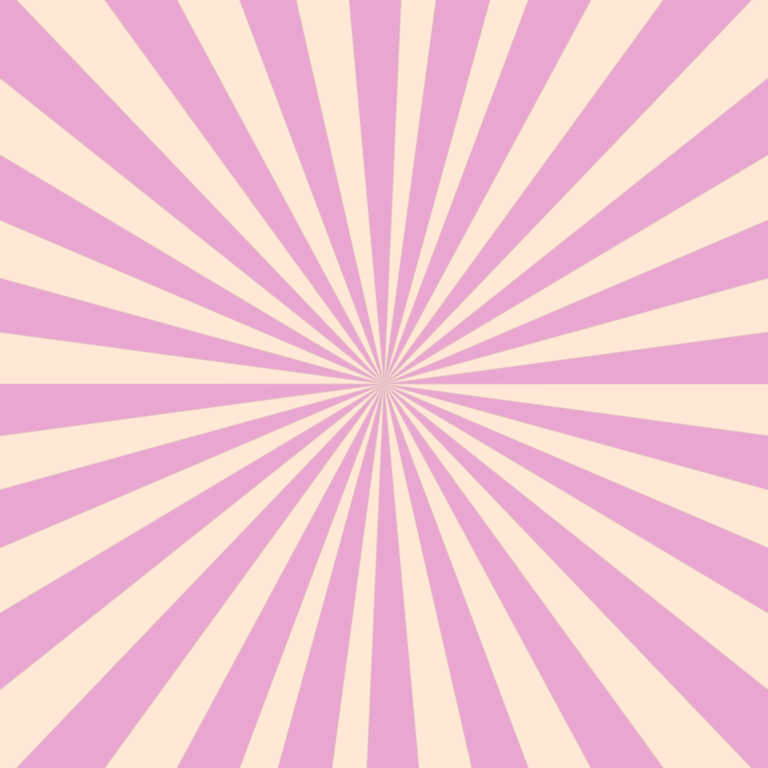
Reproduce this background procedurally as a Shadertoy shader.

```glsl
// Signed distance to the nearest ray edge, positive inside a ray
float rayDistance(vec2 p) {
    // Both half turns share the same fan of twelve rays
    float angle = mod(degrees(atan(p.y, p.x)), 180.0);
    float rayWidth = 7.714;

    // Mirror about the narrow-gapped ray, then repeat the even rays
    float fromAxis = abs(angle - 78.43);
    float evenOffset = mod(fromAxis - 12.89 + rayWidth, 2.0 * rayWidth) - rayWidth;
    float offset = fromAxis < 6.445 ? fromAxis : abs(evenOffset);

    return length(p) * sin(radians(0.5 * rayWidth - offset));
}

void mainImage(out vec4 fragColor, in vec2 fragCoord) {
    vec2 p = (fragCoord - 0.5 * iResolution.xy) / iResolution.y;
    vec3 cream = vec3(1.0, 0.91, 0.84);
    vec3 pink = vec3(0.91, 0.65, 0.82);

    // Flat rays with softened borders
    float softness = max(0.0017, 0.8 / iResolution.y);
    float coverage = smoothstep(-softness, softness, rayDistance(p));
    vec3 color = mix(cream, pink, coverage);

    // Muted beige seam where the two colours meet
    float seam = 4.0 * coverage * (1.0 - coverage);
    color -= seam * vec3(0.04, 0.015, 0.05);

    fragColor = vec4(color, 1.0);
}
```
